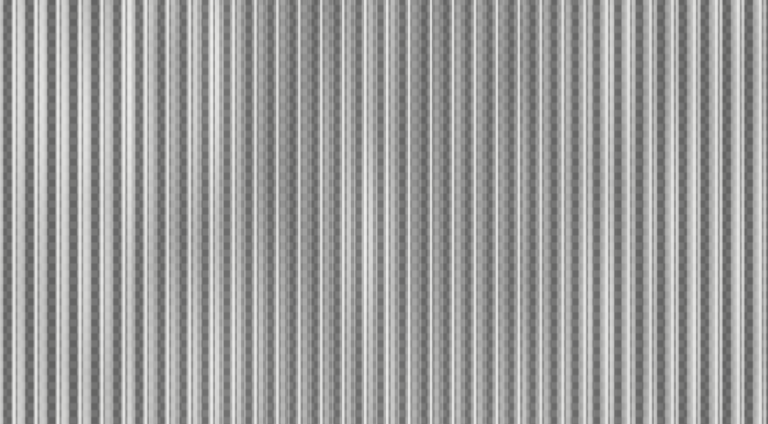
This texture is drawn by a Shadertoy shader. Its source:

```glsl
// Draws a sheet of brushed corrugated metal: 35 vertical ribs over a faint fine checker.

const float RIBS = 35.0;
const float CHECKS = 110.0;
const vec3 METAL_TINT = vec3(1.0, 1.0, 0.994);
const float GROOVE = 0.42;
const float FLANK = 0.62;
const float CREST = 0.78;
const float GLINT = 0.88;

float hash1(float n) {
    return fract(sin(n * 91.37) * 4375.85);
}

vec2 hash2(vec2 p) {
    return fract(sin(vec2(dot(p, vec2(127.1, 311.7)),
                          dot(p, vec2(269.5, 183.3)))) * 4375.85);
}

// Distance to the nearest scattered cell point
float cellular(vec2 p) {
    vec2 cell = floor(p);
    float nearest = 2.0;
    for (int j = -1; j <= 1; j++) {
        for (int i = -1; i <= 1; i++) {
            vec2 c = cell + vec2(i, j);
            nearest = min(nearest, length(c + hash2(c) - p));
        }
    }
    return nearest;
}

// Soft vertical band in a repeating coordinate of period one
float band(float x, float center, float halfWidth, float blur) {
    float d = abs(fract(x - center + 0.5) - 0.5);
    return 1.0 - smoothstep(halfWidth - blur, halfWidth + blur, d);
}

// Smooth checker from -1 to 1
float checker(vec2 p, float pixel) {
    vec2 s = clamp(sin(p * 3.14159265) / (3.0 * pixel), -1.0, 1.0);
    return s.x * s.y;
}

// Soft oval patch of light
float glow(vec2 uv, vec2 center, vec2 radius) {
    vec2 d = (uv - center) / radius;
    return exp(-dot(d, d));
}

// Broad reflections: shaded upper middle and drifting smears
float sheen(vec2 uv) {
    float light = 0.5 * glow(uv, vec2(0.08, 0.65), vec2(0.06, 0.3));
    light += 0.7 * glow(uv, vec2(0.17, 0.95), vec2(0.02, 0.35));
    light += 0.9 * glow(uv, vec2(0.28, 0.85), vec2(0.03, 0.3));
    light += 0.7 * glow(uv, vec2(0.27, 0.05), vec2(0.04, 0.3));
    light += 0.7 * glow(uv, vec2(0.49, 0.45), vec2(0.03, 0.35));
    light -= 0.5 * glow(uv, vec2(0.38, 0.95), vec2(0.06, 0.4));
    light -= 0.5 * glow(uv, vec2(0.64, 0.95), vec2(0.12, 0.45));
    light += 0.15 * sin(uv.x * 41.0 + 1.5 * sin(uv.y * 3.0));
    float patches = 1.0 - smoothstep(0.0, 0.9, cellular(uv * vec2(13.0, 2.2)));
    return light + 0.4 * (patches - 0.45);
}

// Brightness across one rib: flank, crest, grooves and a thin glint.
// "lean" moves the deep groove to the other flank, "side" deepens the relief.
float ribProfile(float x, float crest, float lean, float side, float light, float pixel) {
    float blur = max(0.03, 0.6 * pixel);
    float groove = band(x, mix(0.02, -0.2, lean), mix(0.14, 0.19, side), blur + 0.02);
    float seam = band(x, 0.74, 0.07, blur) * (1.0 - side);
    float value = FLANK + 0.04 * side;
    value = mix(value, CREST + 0.04 * side, crest * band(x, mix(0.53, 0.4, lean), 0.22, 0.15));
    value += 0.13 * light;
    value = mix(value, GROOVE + 0.04 * light, groove * mix(0.85, 1.0, side));
    value = mix(value, GROOVE + 0.08, 0.6 * seam);
    value = mix(value, GROOVE + 0.1, 0.7 * band(x, 0.44, 0.04, blur));
    return mix(value, GLINT + 0.05 * light, band(x, 0.32, 0.05, blur));
}

void mainImage(out vec4 fragColor, in vec2 fragCoord) {
    vec2 uv = fragCoord / iResolution.xy;
    vec2 p = fragCoord / iResolution.x;
    float pixel = 1.0 / iResolution.x;

    // Ribs vary in crest strength and deepen towards both sides
    float x = p.x * RIBS - 0.32;
    float rib = floor(x + 0.5);
    float light = sheen(uv);
    float side = smoothstep(0.25, 0.9, abs(uv.x - 0.5) * 2.0);
    float lean = smoothstep(0.55, 0.9, uv.x);
    float vary = hash1(rib + 40.0) - 0.5;
    float crest = clamp(0.4 + 0.5 * side + 0.35 * light + 0.5 * vary, 0.0, 1.0);
    float value = ribProfile(x, crest, lean, side, light, pixel * RIBS);

    // Checker shows most in the darker metal
    float relief = mix(0.032, 0.008, smoothstep(0.45, 0.85, value));
    value += relief * checker(p * CHECKS, pixel * CHECKS);

    fragColor = vec4(clamp(value, 0.0, 1.0) * METAL_TINT, 1.0);
}
```
